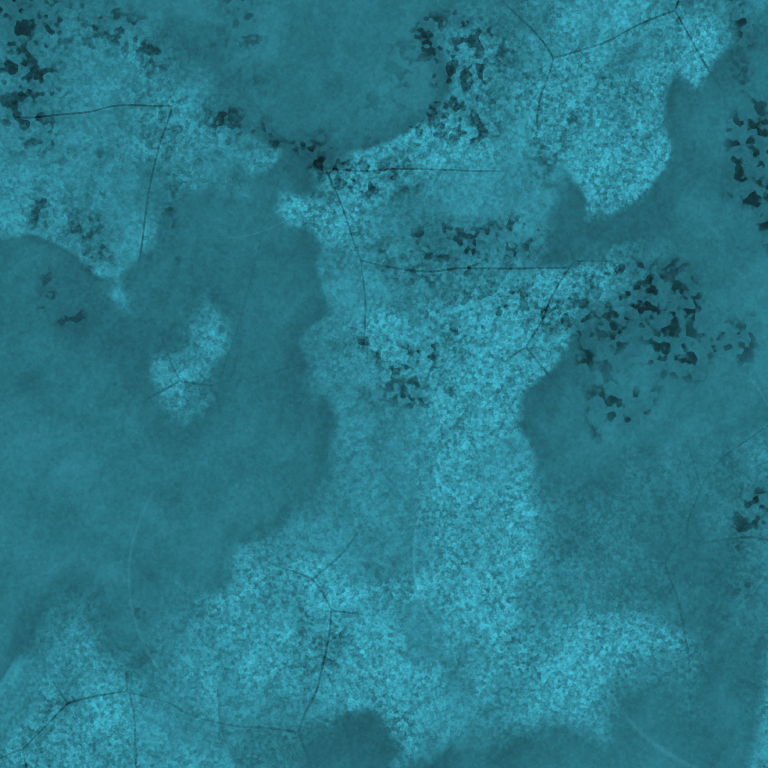
A Shadertoy shader for this texture:

```glsl
const vec3 TEAL = vec3(0.364, 1.0, 1.13);
const float BARE_TONE = 0.535;
const float VEIL_TONE = 0.400;
const float VEIL_SCALE = 3.3;
const float VEIL_LEVEL = 0.485;
const float CENTRE_PULL = 0.35;
const float GRAIN_SCALE = 215.0;
const float MOTTLE_SCALE = 15.0;
const float STREAK_ANGLE = 0.95;
const float SPECK_SCALE = 85.0;
const float SPECK_DEPTH = 0.20;
const float CRACK_SCALE = 4.6;
const float CRACK_WIDTH = 0.0021;
const float CRACK_DEPTH = 0.13;
const int SCRATCH_COUNT = 12;
const float SCRATCH_GAIN = 0.045;

vec3 hash3(vec2 p) {
    vec3 q = fract(p.xyx * vec3(0.1031, 0.1030, 0.0973));
    q += dot(q, q.yxz + 33.33);
    return fract((q.xxy + q.yzz) * q.zyx);
}

// Cellular noise whose cell values blend smoothly
float softCells(vec2 p) {
    vec2 cell = floor(p), f = p - cell;
    float total = 0.0, weights = 0.0;
    for (int y = -1; y <= 1; y++)
    for (int x = -1; x <= 1; x++) {
        vec2 o = vec2(x, y);
        vec3 h = hash3(cell + o + 57.0);
        vec2 d = o + h.xy - f;
        float w = exp(-6.0 * dot(d, d));
        total += w * h.z;
        weights += w;
    }
    return total / weights;
}

float cloud(vec2 p, int octaves, float gain) {
    float sum = 0.0, amp = 1.0, norm = 0.0;
    for (int i = 0; i < octaves; i++) {
        sum += amp * softCells(p);
        norm += amp;
        amp *= gain;
        p = mat2(1.6, 1.2, -1.2, 1.6) * p + 7.3;
    }
    return sum / norm;
}

// Distance to the nearest border between cells
float cellBorder(vec2 p) {
    vec2 cell = floor(p), f = p - cell, nearest = vec2(8.0);
    for (int y = -1; y <= 1; y++)
    for (int x = -1; x <= 1; x++) {
        vec2 o = vec2(x, y);
        vec2 d = o + hash3(cell + o + 19.0).xy - f;
        if (dot(d, d) < dot(nearest, nearest)) nearest = d;
    }
    float border = 8.0;
    for (int y = -2; y <= 2; y++)
    for (int x = -2; x <= 2; x++) {
        vec2 o = vec2(x, y);
        vec2 d = o + hash3(cell + o + 19.0).xy - f;
        vec2 gap = d - nearest;
        if (dot(gap, gap) > 1e-5)
            border = min(border, dot(0.5 * (d + nearest), normalize(gap)));
    }
    return border;
}

// Faint pale arcs
float scratches(vec2 uv) {
    float sum = 0.0;
    for (int i = 0; i < SCRATCH_COUNT; i++) {
        vec3 h = hash3(vec2(i, 91)), k = hash3(vec2(i, 47));
        vec2 d = uv - h.xy * 1.2 + 0.1;
        float radius = mix(0.06, 0.28, h.z);
        float facing = dot(normalize(d + 1e-5), vec2(cos(6.283 * k.x), sin(6.283 * k.x)));
        float width = mix(0.0015, 0.006, k.y * k.y);
        float line = 1.0 - smoothstep(0.0, width, abs(length(d) - radius));
        sum += line * smoothstep(0.55, 0.95, facing) * k.z;
    }
    return sum;
}

void mainImage(out vec4 fragColor, in vec2 fragCoord) {
    vec2 uv = fragCoord / min(iResolution.x, iResolution.y);
    vec2 warp = vec2(cloud(uv * 5.0 + 3.0, 2, 0.5), cloud(uv * 5.0 + 31.0, 2, 0.5)) - 0.5;

    // Dark veils around a worn centre, some edges crisp and some soft
    float field = cloud(uv * VEIL_SCALE + warp * 0.7 + 12.0, 3, 0.4)
                + CENTRE_PULL * (0.38 - length(uv - vec2(0.5, 0.53))) - VEIL_LEVEL;
    float softness = mix(0.025, 0.15, smoothstep(0.3, 0.65, softCells(uv * 4.0 + 80.0)));
    float mottle = cloud(uv * MOTTLE_SCALE + warp, 4, 0.65) - 0.5;
    float bare = smoothstep(-softness, softness, field + mottle * 0.06);

    // Fine grain and slanted brush streaks
    float grain = cloud(uv * GRAIN_SCALE, 2, 0.7) - 0.5;
    float glow = smoothstep(0.3, 0.72, cloud(uv * 6.0 + warp + 44.0, 3, 0.55));
    float c = cos(STREAK_ANGLE), s = sin(STREAK_ANGLE);
    vec2 along = mat2(c, -s, s, c) * (uv + warp * 0.08);
    float streak = cloud(along * vec2(9.0, 60.0), 2, 0.6) - 0.5;

    float bareTone = BARE_TONE + 0.07 * (glow - 0.5) + 0.14 * mottle
                   + 0.07 * streak + mix(0.15, 0.36, glow) * grain;
    float veilTone = VEIL_TONE + 0.055 * smoothstep(0.0, 0.25, -field)
                   + 0.11 * mottle + 0.03 * streak + 0.07 * grain;
    float tone = mix(veilTone, bareTone, bare);

    // Clustered dark specks
    float cluster = smoothstep(0.54, 0.80, cloud(uv * 8.0 + warp + 63.0, 3, 0.5));
    float speck = smoothstep(0.48, 0.72, cloud(uv * SPECK_SCALE + 5.0, 2, 0.7));
    tone -= cluster * (0.03 + SPECK_DEPTH * speck);

    // Broken hairline cracks, clearest on bare areas
    float border = cellBorder((uv + warp * 0.05) * CRACK_SCALE + 2.0) / CRACK_SCALE;
    float crack = 1.0 - smoothstep(0.3 * CRACK_WIDTH, CRACK_WIDTH, border);
    float shown = smoothstep(0.38, 0.65, softCells(uv * 6.0 + 25.0));
    tone -= CRACK_DEPTH * crack * shown * mix(0.15, 1.0, bare);

    float pale = SCRATCH_GAIN * scratches(uv);
    vec3 color = TEAL * max(tone + pale, 0.12) + vec3(0.4 * pale, 0.0, 0.0);
    fragColor = vec4(color, 1.0);
}
```
